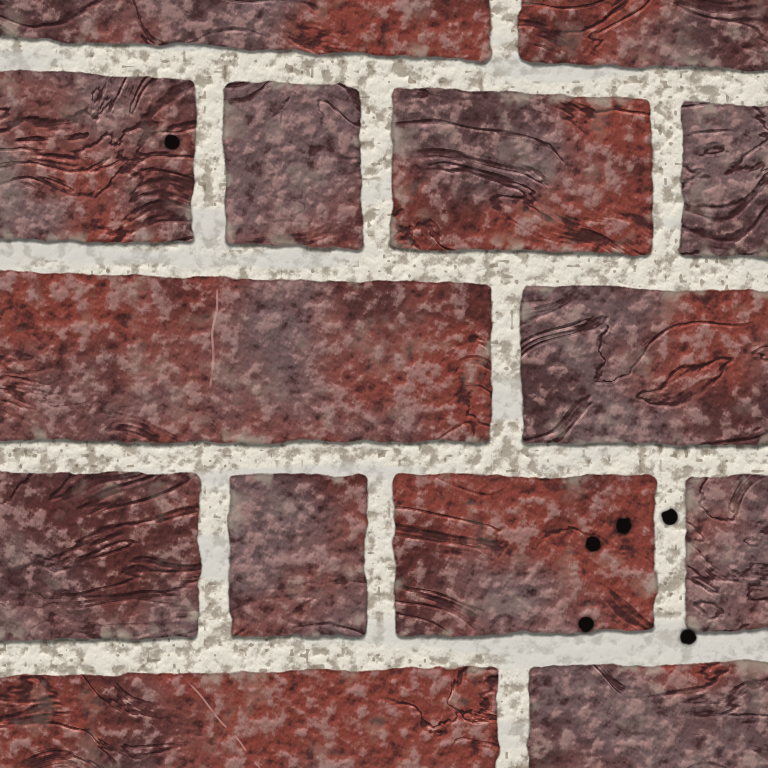
A WebGL 1 fragment shader for this texture:

```glsl
precision highp float;
// Weathered red brick wall: rows of long bricks alternate with rows of short and long ones.
// Rounded-box distances lay out the slightly skewed courses; fractal noise roughens
// their edges, creases and tints the clay, and gives the pale mortar its sandy grain.
uniform vec2 u_resolution;

#define JOINT_HALF vec2(0.0195, 0.0215)
#define CORNER 0.009
#define EDGE_WEAR 0.011
#define CREASE_DEPTH 0.75
#define CLAY_RED vec3(0.50, 0.25, 0.215)
#define CLAY_SLATE vec3(0.43, 0.34, 0.34)
#define CLAY_PALE vec3(0.61, 0.48, 0.46)
#define CLAY_DARK vec3(0.25, 0.15, 0.15)
#define MORTAR_LIGHT vec3(0.88, 0.855, 0.80)
#define MORTAR_SHADE vec3(0.66, 0.62, 0.56)
#define HOLE_RADIUS 0.010
#define HOLE_COUNT 6

float hash(vec2 p) {
  vec3 q = fract(p.xyx * 0.1031);
  q += dot(q, q.yzx + 33.33);
  return fract((q.x + q.y) * q.z);
}

float noise(vec2 p) {
  vec2 i = floor(p), f = fract(p);
  f = f * f * (3.0 - 2.0 * f);
  return mix(mix(hash(i), hash(i + vec2(1.0, 0.0)), f.x),
             mix(hash(i + vec2(0.0, 1.0)), hash(i + 1.0), f.x), f.y);
}

float fbm(vec2 p) {
  float sum = 0.0, amp = 0.5;
  for (int i = 0; i < 5; i++) {
    sum += amp * noise(p);
    p = mat2(1.6, 1.2, -1.2, 1.6) * p + 7.3;
    amp *= 0.5;
  }
  return sum;
}

// Signed distance to the nearest brick (x) and a random seed for it (y)
vec2 brickAt(vec2 p) {
  float pitch = mix(0.2627, 0.2417, p.x);
  float course = (p.y - mix(0.142, 0.160, p.x)) / pitch;
  float row = floor(course);
  bool longRow = mod(row, 2.0) > 0.5;
  float start = longRow ? 0.663 : 0.278;
  float period = longRow ? 0.70 : 0.595;
  float shortWidth = longRow ? 0.0 : 0.217;

  float x = p.x - start - (hash(vec2(row + 9.0, 5.0)) - 0.5) * 0.014;
  float column = floor(x / period);
  x -= column * period;
  bool isShort = x < shortWidth;
  float width = isShort ? shortWidth : period - shortWidth;
  x -= isShort ? 0.0 : shortWidth;

  vec2 extent = vec2(width, pitch) * 0.5 - JOINT_HALF;
  vec2 q = abs(vec2(x - width * 0.5, (fract(course) - 0.5) * pitch)) - extent + CORNER;
  float d = length(max(q, 0.0)) + min(max(q.x, q.y), 0.0) - CORNER;
  return vec2(d, hash(vec2(column * 2.0 + float(isShort) + 20.0, row + 30.0)));
}

// Height of the clay: fine grain cut by slanting, warped creases
float clayHeight(vec2 p, float seed) {
  vec2 q = p + seed * 13.0;
  float slant = (seed - 0.4) * 0.7;
  vec2 folded = vec2(q.x * 7.0, (q.y - slant * p.x) * 27.0);
  folded += 2.2 * vec2(noise(q * 9.0), noise(q * 11.0 + 4.0));
  float crease = 1.0 - smoothstep(0.0, 0.055, abs(fbm(folded) - 0.48));
  float patches = smoothstep(0.3, 0.65, noise(q * vec2(6.0, 10.0)));
  return fbm(q * 75.0) - CREASE_DEPTH * crease * patches * 0.5;
}

vec3 clayColor(vec2 p, float seed, float d) {
  vec2 q = p + seed * 29.0;
  float height = clayHeight(p, seed);
  float light = height - clayHeight(p + vec2(-0.0012, 0.0035), seed);
  float burnt = smoothstep(0.32, 0.62, fbm(q * vec2(4.0, 5.0)) + (seed - 0.5) * 0.22);
  vec3 color = mix(CLAY_RED, CLAY_SLATE, burnt);
  color = mix(color, CLAY_DARK, 0.6 * smoothstep(0.48, 0.72, fbm(q * 8.0 + 3.0)));
  color = mix(color, CLAY_DARK, 0.85 * smoothstep(0.42, 0.12, height));
  color = mix(color, CLAY_PALE, 0.75 * smoothstep(0.46, 0.70, height));
  color *= 1.0 + 0.85 * clamp(light, -0.6, 0.6);
  // Lime bloom and chips, thicker near the rim
  float bloom = smoothstep(0.55, 0.72, fbm(q * 32.0)) * (0.25 + 0.5 * smoothstep(-0.02, 0.0, d));
  color = mix(color, MORTAR_SHADE, bloom);
  return color * mix(1.0, 0.82, smoothstep(-0.005, 0.0, d));
}

vec3 mortarColor(vec2 p) {
  float grain = fbm(p * 85.0);
  float light = grain - fbm((p + vec2(-0.001, 0.003)) * 85.0);
  float smear = smoothstep(0.52, 0.68, fbm(p * vec2(4.0, 24.0) + 8.0));
  vec3 color = mix(MORTAR_SHADE, MORTAR_LIGHT, smoothstep(0.25, 0.52, grain));
  color = mix(color, vec3(0.80, 0.79, 0.77), 0.6 * smear);
  color *= 1.0 + 0.4 * light * (1.0 - 0.7 * smear);
  float pits = smoothstep(0.80, 0.93, noise(p * 150.0)) * (1.0 - smear);
  return mix(color, vec3(0.42, 0.36, 0.29), 0.5 * pits);
}

void main() {
  vec2 p = gl_FragCoord.xy / u_resolution;
  float soft = max(0.0014, 1.0 / u_resolution.y);
  float wear = EDGE_WEAR * (fbm(p * 34.0) - 0.48) + 0.004 * (noise(p * 12.0) - 0.5);
  vec2 brick = brickAt(p);
  float d = brick.x + wear;

  // Mortar, shaded beneath each overhanging brick
  float overhang = brickAt(p + vec2(0.0, 0.004)).x + wear;
  vec3 mortar = mortarColor(p) * mix(0.48, 1.0, smoothstep(-0.002, 0.003, overhang));
  vec3 color = mix(clayColor(p, brick.y, d), mortar, smoothstep(-soft, soft, d));

  // Drilled holes: one apart, the others loosely clustered
  for (int i = 0; i < HOLE_COUNT; i++) {
    float k = float(i);
    vec2 spread = vec2(hash(vec2(k, 3.0)), hash(vec2(k, 8.0))) - 0.5;
    vec2 center = i == 0 ? vec2(0.224, 0.815) : vec2(0.83, 0.19) + spread * vec2(0.24, 0.30);
    float hole = length(p - center) - HOLE_RADIUS + 0.003 * (noise(p * 160.0) - 0.5);
    color *= mix(0.72, 1.0, smoothstep(0.0, 0.005, hole));
    color = mix(vec3(0.06, 0.045, 0.045), color, smoothstep(-soft, soft, hole));
  }

  // Thin broken scratches
  for (int i = 0; i < 2; i++) {
    float k = float(i);
    vec2 s = p - vec2(0.278 + 0.02 * k, 0.56 - 0.51 * k);
    float offset = abs(s.x + s.y * (0.9 * k - 0.06) + 0.006 * (noise(p * 30.0) - 0.5));
    float scratch = smoothstep(0.0025, 0.0006, offset) * smoothstep(0.07, 0.055, abs(s.y));
    color = mix(color, CLAY_PALE * 1.25, 0.7 * scratch * smoothstep(0.25, 0.5, noise(p * 70.0)));
  }
  gl_FragColor = vec4(clamp(color, 0.0, 1.0), 1.0);
}
```
